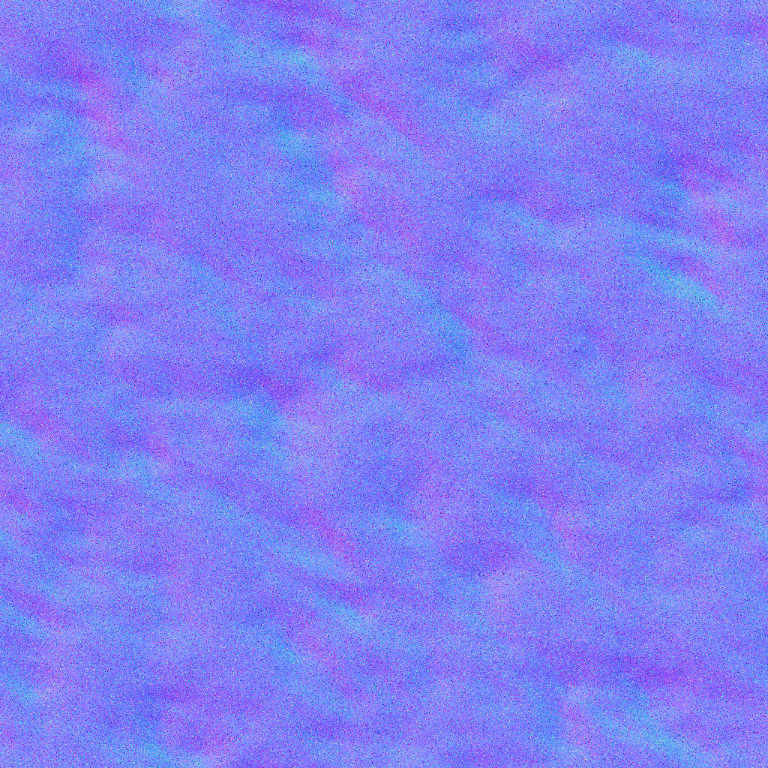
Reproduce this texture map procedurally as a WebGL 1 fragment shader.

```glsl
precision highp float;

uniform vec2 u_resolution;

#define WAVES vec2(6.0, 8.0)   // broad undulations across the tile
#define SHEAR 2.0              // whole waves of slant, keeps the tile seamless
#define BEND 0.007             // sway that varies the direction of the waves
#define RELIEF 0.0142          // height of the undulations
#define CREST 0.8              // steepens the crests and calms the hollows
#define OCTAVE_GAIN 0.4
#define GRAIN_CELLS 1024.0     // sand grains across the tile
#define GRAIN_SLOPE 0.42       // tilt of ordinary grains
#define PIT_SLOPE 2.1          // extra tilt of the rare steep grains
#define PIT_RARITY 14.0
#define DIFF_STEP 0.002

const float TAU = 6.2831853;

vec2 hash2(vec2 p) {
  vec3 q = fract(p.xyx * vec3(0.1031, 0.1030, 0.0973));
  q += dot(q, q.yzx + 33.33);
  return fract((q.xx + q.yz) * q.zy);
}

// Wraps a lattice corner onto the sheared, repeating tile.
vec2 wrapCorner(vec2 corner, vec2 period, float shear) {
  corner -= floor((corner.x + 0.5) / period.x) * vec2(period.x, shear);
  corner.y = mod(corner.y + 0.5, period.y) - 0.5;
  return floor(corner + 0.5);
}

float cornerRamp(vec2 corner, vec2 offset, vec2 period, float shear) {
  float angle = TAU * hash2(wrapCorner(corner, period, shear) + period * 3.0).x;
  return dot(vec2(cos(angle), sin(angle)), offset);
}

float gradientNoise(vec2 p, vec2 period, float shear) {
  vec2 cell = floor(p);
  vec2 f = p - cell;
  vec2 fade = f * f * f * (f * (f * 6.0 - 15.0) + 10.0);
  vec2 e = vec2(1.0, 0.0);
  float a = cornerRamp(cell, f, period, shear);
  float b = cornerRamp(cell + e.xy, f - e.xy, period, shear);
  float c = cornerRamp(cell + e.yx, f - e.yx, period, shear);
  float d = cornerRamp(cell + e.xx, f - e.xx, period, shear);
  return mix(mix(a, b, fade.x), mix(c, d, fade.x), fade.y);
}

float duneHeight(vec2 uv) {
  uv += BEND * sin(TAU * (uv.yx * vec2(2.0, 3.0) + uv + vec2(0.1, 0.6)));
  float height = 0.0;
  float amplitude = 1.0;
  float scale = 1.0;
  for (int i = 0; i < 3; i++) {
    vec2 p = (uv * WAVES + vec2(0.0, SHEAR * uv.x)) * scale;
    height += amplitude * gradientNoise(p, WAVES * scale, SHEAR * scale);
    amplitude *= OCTAVE_GAIN;
    scale *= 2.0;
  }
  return RELIEF * height * (1.0 + CREST * height);
}

vec2 duneSlope(vec2 uv) {
  vec2 e = vec2(DIFF_STEP, 0.0);
  return vec2(duneHeight(uv + e.xy) - duneHeight(uv - e.xy),
              duneHeight(uv + e.yx) - duneHeight(uv - e.yx)) / (2.0 * DIFF_STEP);
}

// Random tilt of one grain: mostly gentle, now and then very steep.
vec2 grainTilt(vec2 cell) {
  vec2 rnd = hash2(mod(cell, GRAIN_CELLS) + 17.0);
  float steepness = GRAIN_SLOPE * rnd.y + PIT_SLOPE * pow(rnd.y, PIT_RARITY);
  return steepness * vec2(cos(TAU * rnd.x), sin(TAU * rnd.x));
}

// Tangent-space normal of one grain, with the green axis pointing down.
vec3 grainNormal(vec2 cell, vec2 baseSlope) {
  vec2 slope = baseSlope + grainTilt(cell);
  return normalize(vec3(-slope.x, slope.y, 1.0));
}

void main() {
  vec2 uv = gl_FragCoord.xy / u_resolution;
  vec2 base = duneSlope(uv);

  // Averaging neighbouring grains keeps them smooth and softens the blue.
  vec2 p = uv * GRAIN_CELLS - 0.5;
  vec2 cell = floor(p);
  vec2 f = p - cell;
  vec2 e = vec2(1.0, 0.0);
  vec3 lower = mix(grainNormal(cell, base), grainNormal(cell + e.xy, base), f.x);
  vec3 upper = mix(grainNormal(cell + e.yx, base), grainNormal(cell + e.xx, base), f.x);
  gl_FragColor = vec4(mix(lower, upper, f.y) * 0.5 + 0.5, 1.0);
}
```
